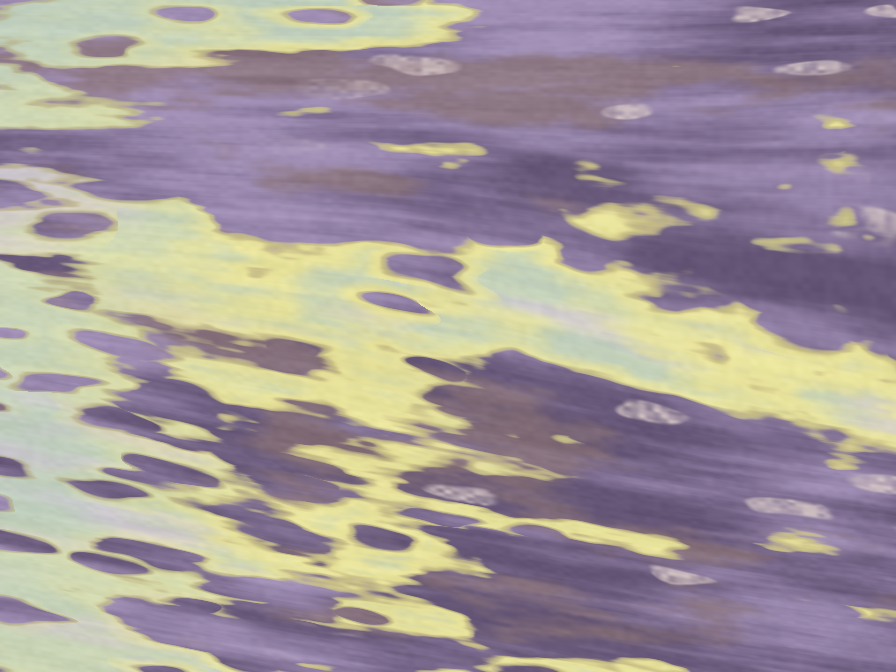
Reproduce this texture procedurally as a WebGL 1 fragment shader.

```glsl
precision highp float;
// A withering leaf: pale green and yellow tissue overrun by violet-brown blight.
// A stretched noise field along the leaf fibres separates healthy from sick areas;
// scattered ovals add lesions and dry scars, and thin noise adds the fibres.

uniform vec2 u_resolution;

const vec3 PALE_GREEN = vec3(0.75, 0.81, 0.74);
const vec3 PALE_LILAC = vec3(0.80, 0.78, 0.82);
const vec3 YELLOW = vec3(0.91, 0.89, 0.61);
const vec3 OLIVE = vec3(0.70, 0.65, 0.47);
const vec3 DARK_VIOLET = vec3(0.40, 0.34, 0.47);
const vec3 LIGHT_VIOLET = vec3(0.63, 0.56, 0.71);
const vec3 BROWN = vec3(0.54, 0.45, 0.46);
const vec3 SCAR = vec3(0.82, 0.76, 0.76);

float hash(vec2 p) {
  return fract(sin(dot(p, vec2(127.1, 311.7))) * 43758.5453);
}

float noise(vec2 p) {
  vec2 cell = floor(p);
  vec2 f = fract(p);
  f = f * f * (3.0 - 2.0 * f);
  float low = mix(hash(cell), hash(cell + vec2(1.0, 0.0)), f.x);
  float high = mix(hash(cell + vec2(0.0, 1.0)), hash(cell + 1.0), f.x);
  return mix(low, high, f.y);
}

float fbm(vec2 p) {
  float sum = 0.0;
  float weight = 0.533;
  for (int i = 0; i < 4; i++) {
    sum += weight * noise(p);
    p = p * 2.03 + vec2(17.3, 9.1);
    weight *= 0.5;
  }
  return sum;
}

// Bends the plane so that fibres run level on top and sink to the right below.
vec2 alongFibres(vec2 p) {
  float slope = 0.17 * (1.0 - smoothstep(0.3, 0.9, p.y));
  float wave = 0.025 * (noise(p * vec2(2.0, 3.0)) - 0.5);
  return vec2(p.x, p.y + slope * p.x + wave);
}

// Scattered ovals, one per cell at most: positive inside, negative outside.
float ovals(vec2 p, vec2 grid, float chance, float seed) {
  vec2 q = p * grid;
  q.x += 0.5 * mod(floor(q.y), 2.0);
  vec2 cell = floor(q) + seed;
  vec2 jitter = vec2(hash(cell + 3.1), hash(cell + 7.7));
  vec2 radius = mix(vec2(0.22, 0.20), vec2(0.40, 0.36), hash(cell + 5.3));
  vec2 center = mix(radius, 1.0 - radius, jitter);
  float inside = 1.0 - length((fract(q) - center) / radius);
  return mix(-1.0, inside, step(hash(cell), chance));
}

float band(float v, float center, float width) {
  float t = (v - center) / width;
  return exp(-t * t);
}

// Positive where the leaf is sick, negative where it is still healthy.
float blight(vec2 p, vec2 ragged) {
  float field = 0.05 + 0.25 * (p.x / 1.333 - 0.5) + 0.22 * (p.y - 0.58);
  field += 0.85 * (fbm(p * vec2(2.2, 8.0) + 4.0) - 0.5);
  field += 0.75 * (fbm(p * vec2(5.0, 23.0) + 31.0) - 0.5);
  field -= 0.24 * band(p.y, 0.59, 0.055) * smoothstep(0.35, 0.6, p.x);
  field -= 0.30 * band(p.y, 0.98, 0.065) * (1.0 - smoothstep(0.55, 0.85, p.x));
  float lesion = ovals(ragged, vec2(5.5, 19.0), 0.55, 11.0);
  return max(field, 0.22 * lesion);
}

vec3 healthyColor(vec2 p, float field, float fibre) {
  float nearBlight = smoothstep(-0.30, -0.04, field);
  float yellowing = nearBlight * smoothstep(-0.15, 0.55, p.x);
  yellowing += 0.5 * (noise(p * vec2(2.5, 11.0) + 60.0) - 0.5);
  float lilac = smoothstep(0.5, 0.75, fbm(p * vec2(3.0, 16.0) + 80.0));
  vec3 color = mix(PALE_GREEN, PALE_LILAC, lilac);
  color = mix(color, YELLOW, clamp(yellowing, 0.0, 1.0));
  return color + 0.07 * (fibre - 0.5);
}

vec3 sickColor(vec2 p, float fibre) {
  float haze = 0.55 - 0.30 * smoothstep(0.0, 1.0, p.x);
  haze += 0.30 * smoothstep(0.65, 1.0, p.y);
  haze += 1.5 * (fbm(p * vec2(2.5, 20.0) + 110.0) - 0.5) + 0.35 * (fibre - 0.5);
  float rust = smoothstep(0.53, 0.72, fbm(p * vec2(4.0, 19.0) + 140.0));
  vec3 color = mix(DARK_VIOLET, LIGHT_VIOLET, smoothstep(0.05, 0.85, haze));
  color = mix(color, BROWN, 0.7 * rust);
  return color + 0.06 * (fibre - 0.5);
}

void main() {
  vec2 p = alongFibres(gl_FragCoord.xy / u_resolution.y);
  float fibre = fbm(p * vec2(5.0, 85.0) + 170.0);
  vec2 fray = vec2(noise(p * vec2(14.0, 60.0)), noise(p * vec2(11.0, 35.0) + 9.0));
  vec2 ragged = p + (fray - 0.5) * vec2(0.06, 0.016);
  float field = blight(p, ragged) + 0.10 * (fibre - 0.5);

  // Tissue, with a thin olive seam where the two kinds meet.
  float sick = smoothstep(-0.025, 0.03, field);
  vec3 color = mix(healthyColor(p, field, fibre), sickColor(p, fibre), sick);
  color = mix(color, OLIVE, 0.55 * band(field, -0.015, 0.022));

  // Dry scars in the sick part, broken up by fine grain.
  float scar = smoothstep(0.0, 0.3, ovals(ragged, vec2(5.0, 17.0), 0.28, 43.0));
  scar *= smoothstep(0.03, 0.12, field) * smoothstep(0.35, 0.7, p.x);
  float grain = noise(p * vec2(90.0, 180.0));
  color = mix(color, SCAR, scar * mix(0.35, 0.95, grain));

  color += 0.03 * (grain - 0.5);
  gl_FragColor = vec4(clamp(color, 0.0, 1.0), 1.0);
}
```
